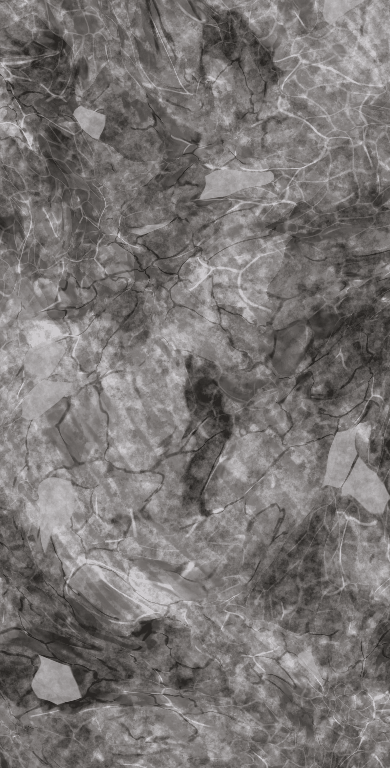
Write a Shadertoy shader that draws this texture.

```glsl
const int REGIONS = 11;

// Broad mineral regions: centre xy, radii xy
const vec4 PLACE[REGIONS] = vec4[](
    vec4(.17, 1.00, .32, .31), vec4(.33, .66, .36, .15),
    vec4(.87, 1.83, .32, .16), vec4(.31, 1.45, .27, .30),
    vec4(.05, 1.74, .13, .16), vec4(.90, 1.04, .11, .23),
    vec4(.54, .86, .05, .18), vec4(.22, .46, .36, .09),
    vec4(.18, .26, .13, .10), vec4(.88, .43, .32, .10),
    vec4(.62, 1.88, .15, .06));
// Tone and tilt of each region
const vec2 LOOK[REGIONS] = vec2[](
    vec2(.59, 0.), vec2(.57, -.9), vec2(.60, -.8), vec2(.42, 0.),
    vec2(.33, 0.), vec2(.31, 0.), vec2(.27, .1), vec2(.36, -.6),
    vec2(.29, 0.), vec2(.36, -.8), vec2(.31, -.6));

vec3 hash3(vec2 p) {
    vec3 q = fract(p.xyx * vec3(.1031, .1030, .0973));
    q += dot(q, q.yxz + 33.33);
    return fract((q.xxy + q.yzz) * q.zyx);
}

vec2 turn(vec2 p, float angle) {
    float c = cos(angle), s = sin(angle);
    return vec2(c * p.x + s * p.y, c * p.y - s * p.x);
}

// Cellular noise: nearest distance, border distance, cell id, blended id
vec4 cells(vec2 p) {
    vec2 base = floor(p), f = p - base;
    float near = 9., second = 9., id = 0., sum = 0., weight = 0.;
    for (int y = -1; y <= 1; y++)
    for (int x = -1; x <= 1; x++) {
        vec2 g = vec2(x, y);
        vec3 h = hash3(base + g);
        vec2 r = g + h.xy - f;
        float d2 = dot(r, r), d = sqrt(d2), w = exp(-8. * d2);
        sum += w * h.z;
        weight += w;
        second = min(second, max(near, d));
        if (d < near) { near = d; id = h.z; }
    }
    return vec4(near, second - near, id, sum / weight);
}

// Layered blended cells, centred on zero
float mottle(vec2 p, int octaves) {
    float total = 0., amp = 1.;
    for (int i = 0; i < octaves; i++) {
        total += amp * (cells(p).w - .5);
        p = turn(p, .7) * 2.1 + 17.3;
        amp *= .75;
    }
    return total;
}

// Layered sines bend the stone at every scale
vec2 bend(vec2 p, float strength) {
    float freq = 3.;
    for (int i = 0; i < 7; i++) {
        vec2 q = turn(p, 1.3 * float(i)) * freq;
        p += strength / freq * sin(q.yx + vec2(1.7, 4.1) * float(i));
        freq *= 1.83;
    }
    return p;
}

float patchMask(vec2 p, vec4 place, float tilt, float rough) {
    float d = length(turn(p - place.xy, tilt) / place.zw) + rough;
    return smoothstep(1.16, .86, d);
}

float crack(vec2 p, float scale, float width, float pixel) {
    float border = cells(p * scale).y;
    return 1. - smoothstep(width * .3, width + scale * pixel * 1.5, border);
}

vec3 stoneColour(float tone) {
    vec3 dark = vec3(.16, .15, .14), middle = vec3(.45, .432, .424);
    vec3 light = vec3(.80, .79, .80);
    return tone < .45 ? mix(dark, middle, (tone - .16) / .29)
                      : mix(middle, light, (tone - .45) / .35);
}

void mainImage(out vec4 fragColor, in vec2 fragCoord) {
    float pixel = 1. / iResolution.x;
    vec2 p = fragCoord * pixel;
    vec2 w = bend(p, .3);
    float cloud = mottle(w * 4., 5);
    float ragged = mottle(w * 7. + 31., 4);
    float grain = mottle(p * 38. + 5., 4);

    // Regions with ragged borders
    float tone = .49 + .08 * ragged;
    vec2 loose = mix(p, w, .4);
    for (int i = 0; i < REGIONS; i++) {
        float mask = patchMask(loose, PLACE[i], LOOK[i].y, .65 * ragged);
        tone = mix(tone, LOOK[i].x, mask * .88);
    }

    // Angular shards, clouds and grain
    vec4 shard = cells(w * 5.5 + 3.), chip = cells(w * 13. + 8.);
    tone += .12 * (shard.z - .5) + .07 * (chip.z - .5);
    tone += .13 * cloud + .15 * grain;

    // Diagonal brushed streaks in the paler stone
    vec2 along = turn(bend(p, .08), -.9) * vec2(7., 75.);
    tone += .16 * (cells(along).w - .5) * smoothstep(.46, .60, tone);

    // Dark crumbly pockets
    float pocket = smoothstep(.22, .48, mottle(w * 5. + 71., 4));
    tone -= pocket * (.11 + .10 * grain);

    // Dark fissures and pale calcite veins
    float fissure = crack(w + .02 * ragged, 10., .05, pixel);
    tone -= .17 * fissure * smoothstep(-.05, .3, cloud);
    float vein = crack(w + 4.7, 8., .03, pixel);
    float hair = crack(w + 9.2, 21., .05, pixel);
    tone += .19 * vein * smoothstep(.0, .35, ragged);
    tone += .11 * hair * smoothstep(.05, -.3, cloud);

    // Scattered bright fragments
    vec4 flake = cells(w * 11. + 40.);
    float bright = step(.955, flake.z) * smoothstep(.03, .10, flake.y);
    tone = mix(tone, .69 + .06 * grain, bright * .8);

    fragColor = vec4(stoneColour(clamp(tone, .16, .80)), 1.);
}
```
